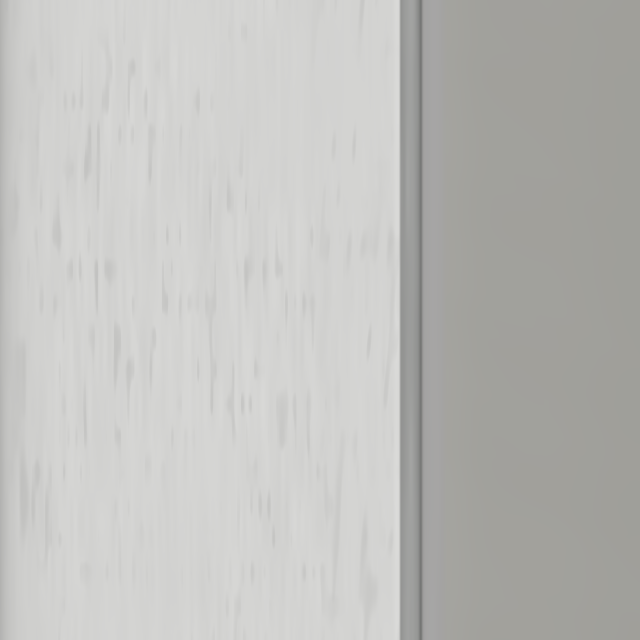
Write a Shadertoy shader that draws this texture.

```glsl
const vec3 BOARD_COLOR = vec3(0.828, 0.828, 0.821);
const vec3 PANEL_COLOR = vec3(0.633, 0.631, 0.612);
const vec3 BEVEL_COLOR = vec3(0.640, 0.637, 0.634);
const vec3 GROOVE_COLOR = vec3(0.615, 0.618, 0.612);
const float BOARD_EDGE = 0.625;
const float GROOVE_EDGE = 0.659;
const float BEVEL_EDGE = 0.694;
const float SEAM_WIDTH = 0.0032;
const float EDGE_SOFTNESS = 0.0022;
const float GRAIN_DEPTH = 0.026;
const float PORE_DEPTH = 0.050;
const float LONG_PORE_DEPTH = 0.065;
const float PORE_SLANT = 0.065;

float hash(vec2 p) {
    return fract(sin(dot(p, vec2(127.1, 311.7))) * 43758.5453);
}

float valueNoise(vec2 p) {
    vec2 cell = floor(p);
    vec2 f = fract(p);
    f = f * f * (3.0 - 2.0 * f);
    float low = mix(hash(cell), hash(cell + vec2(1.0, 0.0)), f.x);
    float high = mix(hash(cell + vec2(0.0, 1.0)), hash(cell + vec2(1.0, 1.0)), f.x);
    return mix(low, high, f.y);
}

float fbm(vec2 p) {
    float sum = 0.0;
    float weight = 0.5;
    for (int i = 0; i < 4; i++) {
        sum += weight * valueNoise(p);
        p = p * 2.03 + vec2(17.3, 9.1);
        weight *= 0.5;
    }
    return sum;
}

float bell(float x, float center, float width) {
    float d = (x - center) / width;
    return exp(-d * d);
}

float edgeStep(float edge, float x) {
    float soft = max(EDGE_SOFTNESS, 0.75 / iResolution.x);
    return smoothstep(edge - soft, edge + soft, x);
}

// Pale painted wood: fine vertical grain, short pores, long leaning pores
vec3 woodBoard(vec2 uv) {
    float bend = 0.016 * (fbm(uv * vec2(4.0, 2.2)) - 0.5);
    float x = uv.x + bend;
    float y = uv.y;
    float leaning = smoothstep(0.47, 0.54, uv.x);

    float grain = valueNoise(vec2(x * 165.0, y * 11.0)) - 0.5;
    grain += 0.6 * (valueNoise(vec2(x * 80.0 + 31.0, y * 5.0)) - 0.5);
    float patches = smoothstep(0.28, 0.65, fbm(uv * vec2(9.0, 5.0) + 4.0));
    float grainAmount = mix(0.45, 1.0, patches) * mix(1.0, 0.5, leaning);

    float pores = smoothstep(0.66, 0.96, valueNoise(vec2(x * 145.0 + 7.0, y * 19.0)));
    pores *= patches * (1.0 - 0.75 * leaning);

    float slanted = x - PORE_SLANT * y;
    float longPores = smoothstep(0.66, 0.98, valueNoise(vec2(slanted * 95.0, y * 13.0 + 2.0)));
    longPores *= leaning * (0.35 + 0.65 * valueNoise(uv * vec2(14.0, 6.0)));

    float shade = GRAIN_DEPTH * grain * grainAmount;
    shade -= PORE_DEPTH * pores + LONG_PORE_DEPTH * longPores;
    shade += 0.014 * (fbm(uv * vec2(7.0, 3.0) + 20.0) - 0.45);

    // Rounded left side and thin lit right edge
    shade -= 0.085 * exp(-uv.x / 0.012) + 0.045 * exp(-uv.x / 0.045);
    shade -= 0.05 * bell(uv.x, 0.04, 0.018) * smoothstep(0.62, 0.9, valueNoise(vec2(x * 60.0, y * 9.0)));
    shade += 0.022 * bell(uv.x, BOARD_EDGE - 0.005, 0.005);
    return BOARD_COLOR + shade;
}

// Recess beside the board, darkening towards the seam
vec3 groove(vec2 uv) {
    float t = clamp((uv.x - BOARD_EDGE) / (GROOVE_EDGE - BOARD_EDGE), 0.0, 1.0);
    float shade = -0.035 * bell(t, 0.0, 0.25) + 0.015 * bell(t, 0.45, 0.22);
    shade -= 0.075 * smoothstep(0.55, 1.0, t);
    shade += 0.030 * (valueNoise(uv * vec2(190.0, 7.0)) - 0.5);
    shade += 0.025 * (fbm(uv * vec2(12.0, 4.0)) - 0.45);
    return GROOVE_COLOR + shade;
}

// Flat panel with very faint slanting clouds
vec3 flatPanel(vec2 uv) {
    float cloud = fbm(vec2(uv.x * 3.0 + uv.y * 1.5, uv.y * 5.0 + uv.x * 2.0)) - 0.47;
    float shade = 0.012 * cloud + 0.010 * bell(uv.x, BEVEL_EDGE, 0.04);
    shade -= 0.006 * smoothstep(0.85, 1.0, uv.x);
    return PANEL_COLOR + shade;
}

void mainImage(out vec4 fragColor, in vec2 fragCoord) {
    vec2 uv = fragCoord / iResolution.xy;

    vec3 bevel = BEVEL_COLOR + 0.012 * bell(uv.x, 0.677, 0.012);
    bevel += 0.008 * (valueNoise(uv * vec2(130.0, 4.0)) - 0.5);

    vec3 color = woodBoard(uv);
    color = mix(color, groove(uv), edgeStep(BOARD_EDGE, uv.x));
    color = mix(color, bevel, edgeStep(GROOVE_EDGE, uv.x));
    color = mix(color, flatPanel(uv), smoothstep(BEVEL_EDGE - 0.006, BEVEL_EDGE + 0.006, uv.x));

    // Dark seam between groove and bevel
    color -= 0.085 * bell(uv.x, GROOVE_EDGE - 0.001, SEAM_WIDTH);
    fragColor = vec4(clamp(color, 0.0, 1.0), 1.0);
}
```
